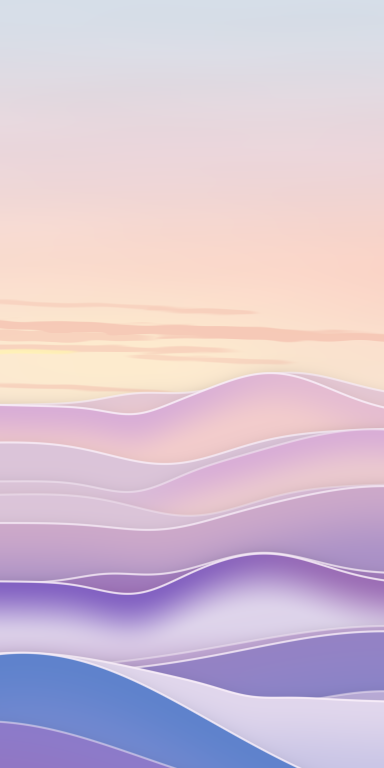
A Shadertoy shader for this background:

```glsl
// Pastel dusk: a peach sky with streaked clouds above flowing lilac hills.
// Each hill is a line plus two Gaussian bumps, filled by depth below its crest
// and edged with a pale rim; the layers are painted from back to front.

struct Ridge { float base; float slope; vec3 hump; vec3 dip; }; // bump: height, centre, width

const vec3 FLAT = vec3(0.0, 0.5, 1.0);
const Ridge FAR_HILL   = Ridge(0.4727, 0.008, vec3(0.036, 0.75, 0.22), vec3(0.011, 0.36, 0.12));
const Ridge ROSE_HILL  = Ridge(0.4727, -0.012, vec3(0.05, 0.71, 0.22), vec3(-0.011, 0.35, 0.10));
const Ridge VEIL_HILL  = Ridge(0.4245, 0.017, vec3(-0.036, 0.44, 0.22), FLAT);
const Ridge PINK_HILL  = Ridge(0.373, 0.0, vec3(0.068, 0.97, 0.41), vec3(-0.02, 0.35, 0.13));
const Ridge PALE_HILL  = Ridge(0.356, 0.013, vec3(-0.034, 0.50, 0.21), FLAT);
const Ridge MAUVE_HILL = Ridge(0.319, 0.0, vec3(0.048, 1.0, 0.38), vec3(-0.013, 0.42, 0.17));
const Ridge PLUM_HILL  = Ridge(0.240, 0.012, vec3(0.032, 0.68, 0.20), vec3(0.009, 0.28, 0.11));
const Ridge VIOLET_HILL = Ridge(0.243, -0.004, vec3(0.039, 0.69, 0.22), vec3(-0.018, 0.35, 0.13));
const Ridge RIBBON     = Ridge(0.125, 0.0, vec3(0.06, 1.02, 0.58), FLAT);
const Ridge DUSK_HILL  = Ridge(0.120, 0.0, vec3(0.058, 1.0, 0.50), FLAT);
const Ridge KNOLL      = Ridge(0.074, 0.0, vec3(0.026, 1.0, 0.25), FLAT);
const Ridge MIST_HILL  = Ridge(0.085, 0.0, vec3(0.065, 0.05, 0.50), vec3(-0.007, 0.65, 0.10));
const Ridge BLUE_HILL  = Ridge(-0.08, 0.0, vec3(0.23, 0.06, 0.70), FLAT);
const Ridge NEAR_HILL  = Ridge(-0.06, 0.0, vec3(0.121, -0.05, 0.60), FLAT);

const vec3 SKY_TOP  = vec3(0.84, 0.87, 0.91);
const vec3 SKY_ROSE = vec3(0.92, 0.84, 0.86);
const vec3 SKY_PEACH = vec3(0.98, 0.86, 0.81);
const vec3 SKY_LOW  = vec3(0.98, 0.90, 0.83);
const vec3 GLOW     = vec3(1.0, 0.94, 0.80);
const vec3 CLOUD    = vec3(0.96, 0.77, 0.70);
const vec3 GOLD     = vec3(1.0, 0.95, 0.70);
const vec3 ORCHID   = vec3(0.85, 0.68, 0.84);
const vec3 BLUSH    = vec3(0.95, 0.80, 0.80);
const vec3 VEIL     = vec3(0.86, 0.77, 0.85);
const vec3 MAUVE    = vec3(0.80, 0.66, 0.79);
const vec3 HEATHER  = vec3(0.67, 0.57, 0.78);
const vec3 VIOLET   = vec3(0.51, 0.38, 0.76);
const vec3 PLUM     = vec3(0.61, 0.43, 0.71);
const vec3 MIST     = vec3(0.87, 0.83, 0.92);
const vec3 LILAC    = vec3(0.81, 0.71, 0.86);
const vec3 DUSK     = vec3(0.58, 0.51, 0.77);
const vec3 BLUE     = vec3(0.37, 0.51, 0.80);
const vec3 PERIWINKLE = vec3(0.46, 0.54, 0.82);
const vec3 IRIS     = vec3(0.55, 0.48, 0.79);
const vec3 RIM      = vec3(0.98, 0.94, 0.98);
const float RIM_WIDTH = 0.0010;
const float SHADOW = 0.05;

vec2 gradientAt(vec2 cell) {
    vec3 q = fract(vec3(cell.xyx) * vec3(0.1031, 0.1030, 0.0973));
    q += dot(q, q.yzx + 33.33);
    return 2.0 * fract((q.xx + q.yz) * q.zy) - 1.0;
}

float gradientNoise(vec2 p) {
    vec2 i = floor(p), f = fract(p), e = vec2(0.0, 1.0);
    vec2 s = f * f * f * (f * (f * 6.0 - 15.0) + 10.0);
    float low = mix(dot(gradientAt(i), f), dot(gradientAt(i + e.yx), f - e.yx), s.x);
    float high = mix(dot(gradientAt(i + e), f - e), dot(gradientAt(i + 1.0), f - 1.0), s.x);
    return mix(low, high, s.y);
}

float bump(float x, vec3 b) {
    float t = (x - b.y) / b.z;
    return b.x * exp(-t * t);
}

float crest(float x, Ridge r) {
    return r.base + r.slope * x + bump(x, r.hump) + bump(x, r.dip);
}

// Lays one hill over the colour, with a soft shadow above and a bright rim.
void paint(inout vec3 col, vec2 p, Ridge r, vec3 top, vec3 low, float fade, float rim) {
    float aa = 1.0 / iResolution.y, h = crest(p.x, r);
    float tilt = (crest(p.x + 0.002, r) - h) / 0.002 * iResolution.y / iResolution.x;
    float d = (h - p.y) / sqrt(1.0 + tilt * tilt);
    col *= 1.0 - SHADOW * exp(-max(-d, 0.0) / 0.007);
    vec3 body = mix(top, low, smoothstep(0.0, fade, h - p.y));
    col = mix(col, body, smoothstep(-aa, aa, d));
    col = mix(col, RIM, rim * (1.0 - smoothstep(RIM_WIDTH - 0.5 * aa, RIM_WIDTH + aa, abs(d))));
}

// Tapered, ragged cloud band; returns its coverage.
float streak(vec2 p, vec2 centre, vec2 size, float tilt) {
    vec2 q = p - centre;
    q.y -= tilt * q.x + 0.004 * gradientNoise(vec2(p.x * 5.0, centre.y * 90.0));
    float t = q.x / size.x;
    float ragged = 1.0 + 1.1 * gradientNoise(p * vec2(9.0, 160.0));
    float d = abs(q.y) - size.y * ragged * sqrt(max(1.0 - t * t, 0.0));
    return (1.0 - smoothstep(-0.002, 0.0015, d)) * smoothstep(1.0, 0.75, abs(t));
}

vec3 sky(vec2 p) {
    vec3 col = mix(SKY_LOW, SKY_PEACH, smoothstep(0.50, 0.66, p.y));
    col = mix(col, SKY_ROSE, smoothstep(0.64, 0.82, p.y));
    col = mix(col, SKY_TOP, smoothstep(0.78, 1.0, p.y));
    col += 0.012 * gradientNoise(p * vec2(2.0, 22.0) + 4.0);
    col -= vec3(0.0, 0.03, 0.03) * p.x * exp(-pow((p.y - 0.64) / 0.13, 2.0));
    vec2 g = (p - vec2(0.3, 0.535)) / vec2(0.5, 0.08);
    col = mix(col, GLOW, 0.65 * exp(-dot(g, g)));
    float cloud = 0.5 * streak(p, vec2(0.12, 0.604), vec2(0.42, 0.003), -0.015);
    cloud = max(cloud, 0.6 * streak(p, vec2(0.52, 0.595), vec2(0.17, 0.004), -0.02));
    cloud = max(cloud, 0.85 * streak(p, vec2(0.50, 0.569), vec2(0.80, 0.008), -0.018));
    cloud = max(cloud, 0.6 * streak(p, vec2(0.10, 0.563), vec2(0.34, 0.008), -0.01));
    cloud = max(cloud, 0.6 * streak(p, vec2(0.25, 0.546), vec2(0.40, 0.005), -0.01));
    cloud = max(cloud, 0.5 * streak(p, vec2(0.55, 0.532), vec2(0.24, 0.004), -0.015));
    cloud = max(cloud, 0.6 * streak(p, vec2(0.18, 0.495), vec2(0.30, 0.003), -0.02));
    col = mix(col, CLOUD, cloud);
    return mix(col, GOLD, 0.8 * streak(p, vec2(0.04, 0.541), vec2(0.18, 0.003), 0.0));
}

void mainImage(out vec4 fragColor, in vec2 fragCoord) {
    vec2 p = fragCoord / iResolution.xy;
    float east = smoothstep(0.35, 0.95, p.x);
    vec3 col = sky(p);
    // Rosy hills
    paint(col, p, FAR_HILL, mix(BLUSH, VEIL, 0.6), BLUSH, 0.05, 0.7);
    paint(col, p, ROSE_HILL, mix(ORCHID, BLUSH, 0.5 * east), BLUSH, 0.065, 0.85);
    paint(col, p, VEIL_HILL, VEIL, VEIL, 0.06, 0.8);
    paint(col, p, PINK_HILL, mix(VEIL, ORCHID, smoothstep(0.2, 0.6, p.x)), mix(VEIL, BLUSH, 0.7), 0.06, 0.5);
    paint(col, p, PALE_HILL, mix(VEIL, ORCHID, 0.4 * east), VEIL, 0.06, 0.4);
    paint(col, p, MAUVE_HILL, MAUVE, HEATHER, 0.10, 0.75);
    // Violet hill sinking into mist
    paint(col, p, PLUM_HILL, mix(HEATHER, PLUM, 0.6), PLUM, 0.04, 0.8);
    paint(col, p, VIOLET_HILL, mix(VIOLET, PLUM, east), MIST, 0.075, 0.85);
    col = mix(col, LILAC, 0.65 * smoothstep(0.19, 0.135, p.y));
    // Cool foreground
    paint(col, p, RIBBON, mix(HEATHER, LILAC, 0.6), HEATHER, 0.04, 0.5);
    paint(col, p, DUSK_HILL, DUSK, mix(DUSK, PERIWINKLE, 0.3), 0.09, 0.8);
    paint(col, p, KNOLL, mix(DUSK, MIST, 0.5), MIST, 0.05, 0.5);
    paint(col, p, MIST_HILL, mix(MIST, RIM, 0.1), mix(MIST, PERIWINKLE, 0.2), 0.10, 0.9);
    paint(col, p, BLUE_HILL, BLUE, PERIWINKLE, 0.12, 0.85);
    paint(col, p, NEAR_HILL, IRIS, mix(IRIS, PLUM, 0.3), 0.07, 0.5);
    fragColor = vec4(clamp(col, 0.0, 1.0), 1.0);
}
```
